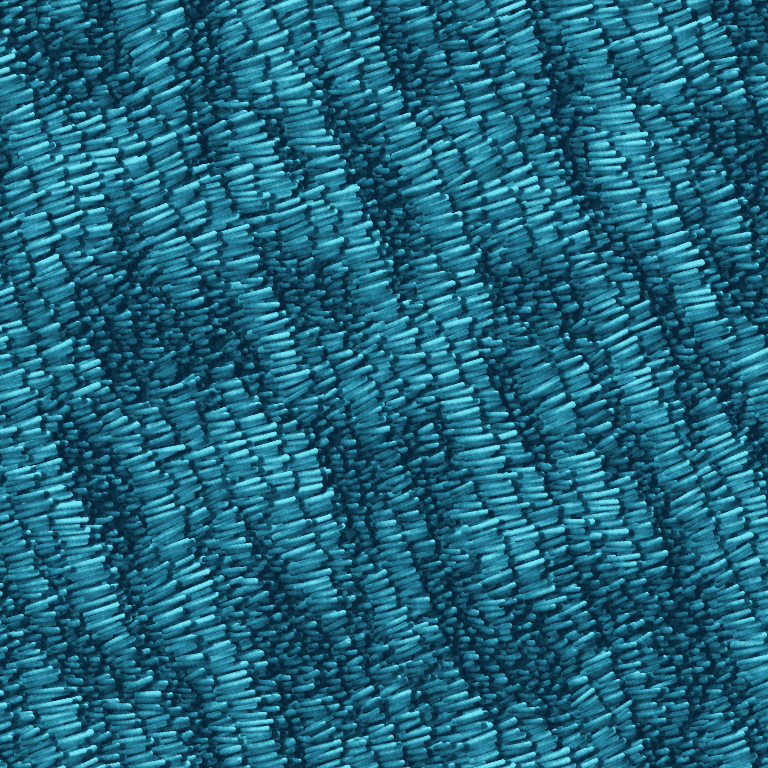
Write a Shadertoy shader that draws this texture.

```glsl
// Teal satin embroidery: short raised stitches packed in steep slanted columns.
// Three layers of capsule threads are painted in a fixed order, each dropping a
// shadow past its tip; noise sets the length, tilt and brightness of stitches.

#define COLUMN_WIDTH 0.041
#define ROW_HEIGHT 0.0082
#define COLUMN_SLANT 0.43
#define STITCH_ANGLE 0.30
#define STITCH_RADIUS 0.0039
#define SHORT_LENGTH 0.017
#define LONG_LENGTH 0.047
#define SHADOW_OFFSET vec2(0.0068, -0.0018)
#define SHADOW_STRENGTH 0.66
#define RIB_PERIOD 0.0045
#define PATCH_SCALE vec2(17.0, 5.0)

vec3 hash3(vec2 p) {
    vec3 q = fract(p.xyx * vec3(0.1031, 0.1030, 0.0973));
    q += dot(q, q.yxz + 33.33);
    return fract((q.xxy + q.yzz) * q.zyx);
}

float gradientDot(vec2 cell, vec2 offset) {
    float a = 6.2832 * hash3(cell + 57.0).x;
    return dot(vec2(cos(a), sin(a)), offset);
}

// Gradient noise, roughly -0.7 to 0.7
float noise(vec2 p) {
    vec2 i = floor(p), f = p - i;
    vec2 w = f * f * f * (f * (f * 6.0 - 15.0) + 10.0);
    vec2 e = vec2(1.0, 0.0);
    float low = mix(gradientDot(i, f), gradientDot(i + e, f - e), w.x);
    float high = mix(gradientDot(i + e.yx, f - e.yx),
                     gradientDot(i + 1.0, f - 1.0), w.x);
    return mix(low, high, w.y);
}

// Raised patches, stretched along the columns
float raisedField(vec2 p) {
    vec2 q = vec2(p.x + COLUMN_SLANT * p.y, p.y);
    return smoothstep(-0.32, 0.32, noise(q * PATCH_SCALE + 3.7));
}

float capsule(vec2 q, float halfLength, float radius) {
    q.x -= clamp(q.x, -halfLength, halfLength);
    return length(q) - radius;
}

vec3 threadColour(float tone) {
    const vec3 deep = vec3(0.02, 0.13, 0.20);
    const vec3 teal = vec3(0.09, 0.34, 0.43);
    const vec3 bright = vec3(0.16, 0.55, 0.66);
    const vec3 sheen = vec3(0.45, 0.89, 0.95);
    vec3 c = mix(deep, teal, clamp(tone / 0.33, 0.0, 1.0));
    c = mix(c, bright, clamp((tone - 0.33) / 0.29, 0.0, 1.0));
    return mix(c, sheen, clamp((tone - 0.62) / 0.38, 0.0, 1.0));
}

// Paints one stitch and its shadow over the tone below
float paintStitch(float tone, vec2 p, vec2 id, vec2 cellSize, float layer, float pixel) {
    vec3 h = hash3(id + layer * 71.0);
    vec3 k = hash3(id.yx + layer * 37.0 + 11.0);
    float stagger = layer > 1.5 ? 0.28 : 0.6;
    vec2 centre = (id + 0.5 + (h.xy - 0.5) * vec2(stagger, 0.8)) * cellSize;
    centre.x -= COLUMN_SLANT * centre.y;
    float raised = raisedField(centre);
    if (layer > 1.5 && raised < 0.15 + 0.4 * h.z) return tone;
    if (layer > 0.5 && layer < 1.5 && k.z > 0.8) return tone;

    float angle = STITCH_ANGLE + 0.35 * noise(centre * 7.0)
                + mix(0.7, 0.2, raised) * (k.x - 0.5);
    vec2 along = vec2(cos(angle), sin(angle));
    mat2 toCanvas = mat2(along, vec2(-along.y, along.x));
    vec2 q = (p - centre) * toCanvas;
    vec2 shadowPoint = (p - centre - SHADOW_OFFSET) * toCanvas;

    float halfLength = 0.5 * mix(SHORT_LENGTH, LONG_LENGTH, raised)
                     * (0.75 + 0.5 * k.y);
    float radius = STITCH_RADIUS * (0.8 + 0.4 * h.y);
    halfLength = max(halfLength - radius, 0.002);

    // The shadow grows toward the lifted tip
    float reach = clamp(0.5 + 0.5 * q.x / (halfLength + radius), 0.0, 1.0);
    float shadow = 1.0 - smoothstep(-0.4 * radius, 0.7 * radius,
                                    capsule(shadowPoint, halfLength, radius));
    tone *= 1.0 - SHADOW_STRENGTH * shadow * mix(0.35, 1.0, reach * reach);

    // Round profile, dark root, glossy upper edge of the tip, faint ribs
    float side = clamp(q.y / radius, -1.0, 1.0);
    float rib = sin(6.2832 * (q.x / RIB_PERIOD + 0.35 * side));
    float light = 0.47 + 0.27 * raised + 0.28 * (h.z - 0.5);
    light += 0.24 * side - 0.14 * side * side;
    light += 0.32 * (smoothstep(0.0, 0.6, reach) - 0.75);
    light += 0.42 * smoothstep(0.7, 1.0, reach) * smoothstep(0.0, 0.7, side);
    light += 0.02 * rib;
    light *= 0.84 + 0.12 * layer;

    float edge = capsule(q, halfLength, radius + 0.0002 * rib);
    return mix(tone, max(light, 0.0), 1.0 - smoothstep(-pixel, pixel, edge));
}

void mainImage(out vec4 fragColor, in vec2 fragCoord) {
    vec2 p = fragCoord / iResolution.y;
    float pixel = 0.6 / iResolution.y;
    p.x += 0.014 * noise(p * 4.0 + 9.0);
    float tone = 0.12;

    // Right to left, bottom to top: tips overlap the next column
    for (int layer = 0; layer < 3; layer++) {
        float depth = float(layer);
        vec2 cellSize = vec2(COLUMN_WIDTH * (0.6 + 0.2 * depth), ROW_HEIGHT);
        vec2 home = floor(vec2(p.x + COLUMN_SLANT * p.y, p.y) / cellSize);
        for (int i = 1; i >= -1; i--)
            for (int j = -4; j <= 4; j++)
                tone = paintStitch(tone, p, home + vec2(i, j), cellSize, depth, pixel);
    }

    // Fine fibre grain
    tone += 0.12 * noise(p * 230.0);
    fragColor = vec4(threadColour(tone), 1.0);
}
```
